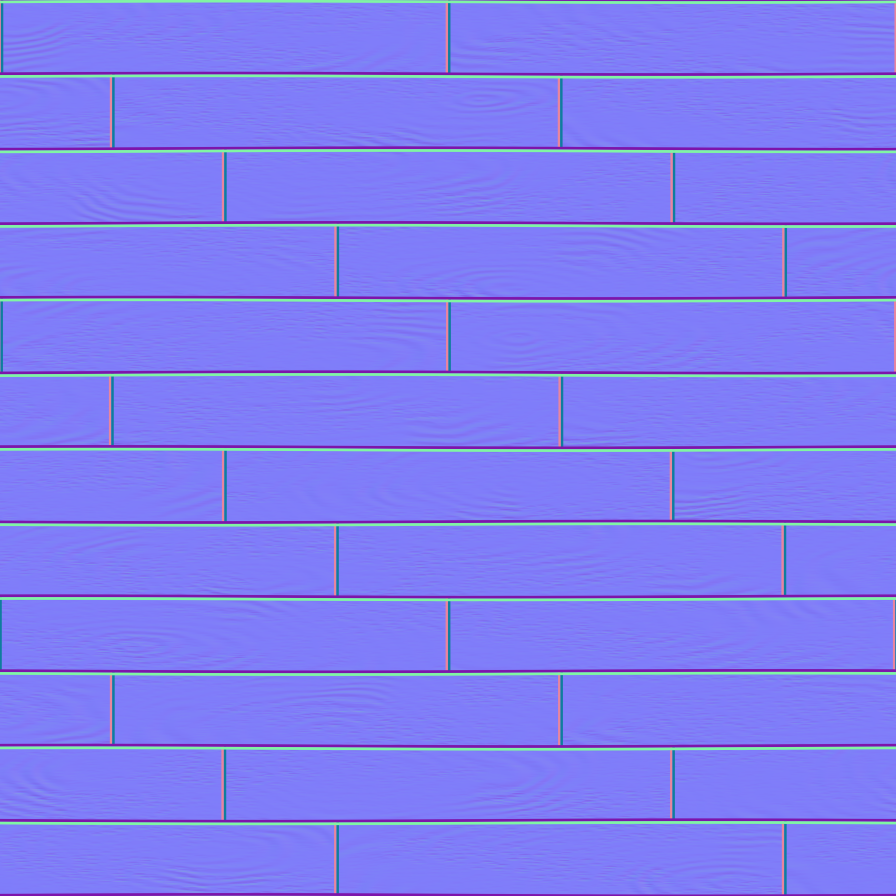
Give the GLSL for this texture map, as a WebGL 1 fragment shader.

```glsl
precision highp float;
// Tangent-space normal map of staggered wooden floor planks with fine grain.

uniform vec2 u_resolution;

const float ROWS = 12.0;
const float PLANKS = 2.0;
const float STAGGER = 0.25;
const float TAU = 6.2831853;

const vec3 FLAT = vec3(0.50, 0.49, 0.98);
const vec3 UP_BEVEL = vec3(0.50, 0.96, 0.64);
const vec3 DOWN_BEVEL = vec3(0.49, 0.08, 0.67);
const vec3 LEFT_BEVEL = vec3(0.06, 0.49, 0.62);
const vec3 RIGHT_BEVEL = vec3(0.91, 0.52, 0.62);

float hash(vec2 p) {
  return fract(sin(dot(p, vec2(127.1, 311.7))) * 4375.85);
}

// Layered sines, roughly -1 to 1
float waves(vec2 p, float seed) {
  float sum = 0.0;
  float gain = 0.55;
  for (int i = 0; i < 4; i++) {
    sum += gain * sin(p.x + seed + 1.3 * sin(p.y + seed * 1.7));
    p = mat2(1.5, 0.7, -0.6, 1.6) * p;
    seed += 2.4;
    gain *= 0.6;
  }
  return sum;
}

// Cellular noise: scattered dashes, 1 at a dash centre and 0 away from it
float dashes(vec2 p, float seed) {
  vec2 cell = floor(p);
  float best = 0.0;
  for (int j = -1; j <= 1; j++) {
    for (int i = -1; i <= 1; i++) {
      vec2 c = cell + vec2(float(i), float(j));
      vec2 point = c + vec2(hash(c + seed), hash(c + seed + 19.3));
      float depth = hash(c + seed + 41.7);
      best = max(best, depth * smoothstep(0.75, 0.0, length(p - point)));
    }
  }
  return best;
}

// Wood relief: arched growth rings plus elongated pores
float grainHeight(vec2 q, float seed) {
  vec2 centre = vec2(0.5 * hash(vec2(seed, 1.0)),
                     0.042 + 0.09 * (hash(vec2(seed, 2.0)) - 0.5));
  float warp = waves(q * vec2(13.0, 32.0), seed);
  float radius = length((q - centre) * vec2(0.24, 1.0)) + 0.006 * warp;
  float rings = sin(radius * 780.0 + 1.5 * warp);
  float ringMask = smoothstep(-0.1, 0.9, waves(q * vec2(15.0, 38.0), seed + 3.0));
  vec2 bent = q + vec2(0.0, 0.003 * warp);
  float pores = dashes(bent * vec2(65.0, 330.0), seed);
  float poreMask = smoothstep(-0.5, 0.7, waves(q * vec2(11.0, 60.0), seed + 7.0));
  return 0.00013 * rings * (0.1 + ringMask)
       - 0.00020 * pores * (0.2 + 0.8 * poreMask);
}

// Slope with x to the right and y upward; q.y runs downward
vec2 grainSlope(vec2 q, float seed) {
  float e = 0.0009;
  float h = grainHeight(q, seed);
  float hx = grainHeight(q + vec2(e, 0.0), seed);
  float hy = grainHeight(q + vec2(0.0, e), seed);
  return vec2(h - hx, hy - h) / e;
}

// Smooth coverage of the interval lo..hi
float band(float d, float lo, float hi, float soft) {
  return smoothstep(lo - soft, lo + soft, d)
       * (1.0 - smoothstep(hi - soft, hi + soft, d));
}

void main() {
  vec2 uv = gl_FragCoord.xy / u_resolution;
  float soft = max(0.0007, 0.6 / u_resolution.y);

  // Nearest horizontal seam, gently bowed
  float down = (1.0 - uv.y) * ROWS;
  float seam = floor(down + 0.5);
  float phase = TAU * hash(vec2(mod(seam, ROWS), 5.0));
  float dy = (down - seam) / ROWS + 0.0008 * sin(TAU * uv.x + phase);
  float row = mod(dy > 0.0 ? seam : seam - 1.0, ROWS);

  // Nearest end joint, shifted by a quarter plank per row
  float along = uv.x * PLANKS - STAGGER * mod(row, 4.0);
  float joint = floor(along + 0.5);
  float jitter = 0.0018 * (hash(vec2(mod(joint, PLANKS), row)) - 0.5);
  float dx = (along - joint) / PLANKS + jitter;

  // Grain, different on every plank
  float plank = mod(floor(along), PLANKS);
  float seed = 1.0 + 30.0 * hash(vec2(plank + 3.0, row + 8.0));
  vec2 q = vec2(fract(along) / PLANKS, fract(down) / ROWS);
  vec2 slope = clamp(grainSlope(q, seed), -0.35, 0.35);
  vec3 color = FLAT + vec3(0.5 * slope, -0.35 * length(slope));

  // Bevelled ends, then bevelled long edges over them
  color = mix(color, RIGHT_BEVEL, band(dx, -0.0026, 0.0001, soft));
  color = mix(color, LEFT_BEVEL, band(dx, 0.0001, 0.0028, soft));
  color = mix(color, DOWN_BEVEL, band(dy, -0.0025, 0.0006, soft));
  color = mix(color, UP_BEVEL, band(dy, 0.0006, 0.0036, soft));

  gl_FragColor = vec4(color, 1.0);
}
```
